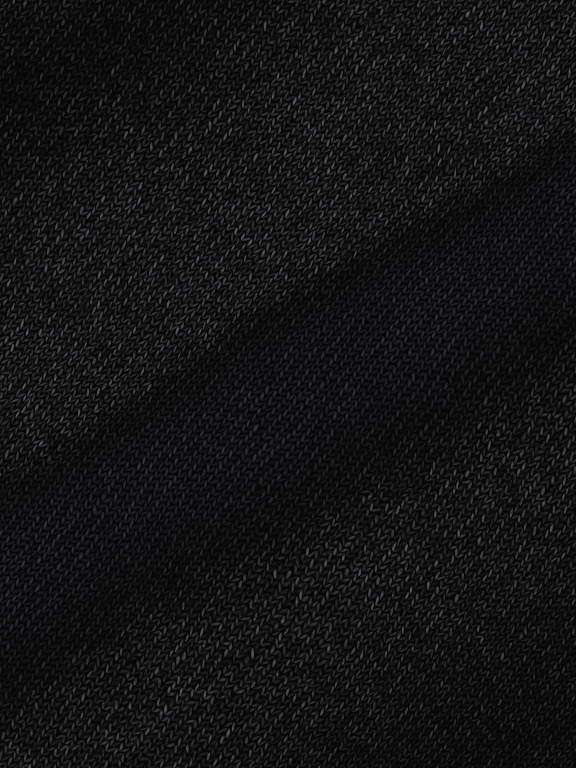
Give the GLSL for this texture, as a WebGL 2 fragment shader.

```glsl
#version 300 es
precision highp float;
// Black jersey knit lying in soft diagonal folds. Columns of small slanted
// V stitches are tilted ellipses in a warped grid; each gets a random sheen,
// and fold bands set the light, the glints and the focus.

#define WALE_WIDTH 0.0122
#define STITCH_HEIGHT 0.0098
#define WALE_ANGLE 0.86
#define LEG_TILT 0.3
#define FOLD_SLOPE 0.62
#define GLINT 0.235
#define SOFT_SHEEN 0.165
#define SHADOW_LEVEL 0.023
#define HIGHLIGHT_CAP 0.5
#define TINT vec3(1.0, 0.97, 1.04)

uniform vec2 u_resolution;
out vec4 fragColor;

float hash(vec2 p) {
    vec3 q = fract(vec3(p.xyx) * 0.1031);
    q += dot(q, q.yzx + 33.33);
    return fract((q.x + q.y) * q.z);
}

float noise(vec2 p) {
    vec2 cell = floor(p), f = fract(p);
    f = f * f * (3.0 - 2.0 * f);
    float low = mix(hash(cell), hash(cell + vec2(1, 0)), f.x);
    float high = mix(hash(cell + vec2(0, 1)), hash(cell + vec2(1, 1)), f.x);
    return mix(low, high, f.y);
}

// 1 between two soft limits, 0 outside
float band(float x, float a, float b, float c, float d) {
    return smoothstep(a, b, x) * (1.0 - smoothstep(c, d, x));
}

// One leg of a stitch: x = coverage, y = random sheen, z = side (-1 or 1)
vec3 stitchLeg(vec2 across, float softness) {
    float wale = floor(across.x);
    float u = fract(across.x) - 0.5;
    float side = u < 0.0 ? -1.0 : 1.0;
    float v = across.y + 0.35 * hash(vec2(wale, 7.0)) - 0.3 * abs(u);
    float row = floor(v);
    float along = fract(v) - 0.5;
    vec2 id = vec2(wale * 2.0 + side * 0.5 + 300.5, row + 300.0);
    float wobble = 0.1 * (hash(id + 41.0) - 0.5);
    float off = abs(u) - 0.25 - LEG_TILT * along + wobble;
    float r = length(vec2(off / mix(0.19, 0.21, softness), along / 0.58));
    float inner = mix(0.35, 0.15, softness);
    float cover = 1.0 - smoothstep(inner, mix(1.15, 1.35, softness), r);
    return vec3(cover, hash(id), side);
}

void main() {
    vec2 p = gl_FragCoord.xy / u_resolution.y;

    // Fold coordinate, slightly wavy, rising across the creases
    float s = p.y - FOLD_SLOPE * p.x + 0.025 * (noise(p * 5.0) - 0.5);
    float upper = band(s, 0.35, 0.41, 0.6, 0.9);
    float middle = band(s, 0.08, 0.24, 0.29, 0.375);
    float lower = band(s, -0.42, -0.06, 0.0, 0.13);
    float rim = 0.3 * smoothstep(0.87, 0.97, s);
    float softness = band(s, 0.03, 0.17, 0.325, 0.385);
    float light = 0.38 + 0.63 * upper + 0.42 * middle + 0.52 * lower + rim;
    light *= 0.9 + 0.2 * noise(p * 7.0 + 20.0);

    // Knit grid, rotated and bent with the cloth
    vec2 bend = vec2(noise(p * 7.0 + 3.0), noise(p * 7.0 + 60.0)) - 0.5;
    vec2 ripple = vec2(noise(p * 70.0), noise(p * 70.0 + 90.0)) - 0.5;
    vec2 q = p + 0.012 * bend + 0.004 * ripple;
    q += 0.01 * sin(s * 7.0) * vec2(1.0, -0.6);
    float c = cos(WALE_ANGLE), k = sin(WALE_ANGLE);
    vec2 grid = vec2(k * q.x - c * q.y, c * q.x + k * q.y);
    grid /= vec2(WALE_WIDTH, STITCH_HEIGHT);
    vec3 leg = stitchLeg(grid, softness);

    // Sheen: uneven on sharp folds, even and dim on the soft one
    float glint = 0.115 + GLINT * leg.y * leg.y;
    float even = SOFT_SHEEN * (0.7 + 0.6 * leg.y);
    float sheen = mix(glint, even, softness);
    sheen *= 0.92 - 0.28 * leg.z;

    // Fine fibres break up each leg and fill the gaps with dull fuzz
    float fibre = noise(grid * vec2(5.0, 2.6) + 150.0);
    float fuzz = noise(p * 330.0);
    float broken = mix(mix(0.35, 1.65, fibre), 1.0, 0.5 * softness);

    float value = SHADOW_LEVEL + light * leg.x * sheen * broken;
    value += 0.06 * light * fuzz * fuzz * (1.0 - 0.5 * softness);
    value = HIGHLIGHT_CAP * (1.0 - exp(-value / HIGHLIGHT_CAP));
    vec3 colour = value * mix(TINT, vec3(1.0, 0.96, 1.09), softness);
    fragColor = vec4(colour, 1.0);
}
```
